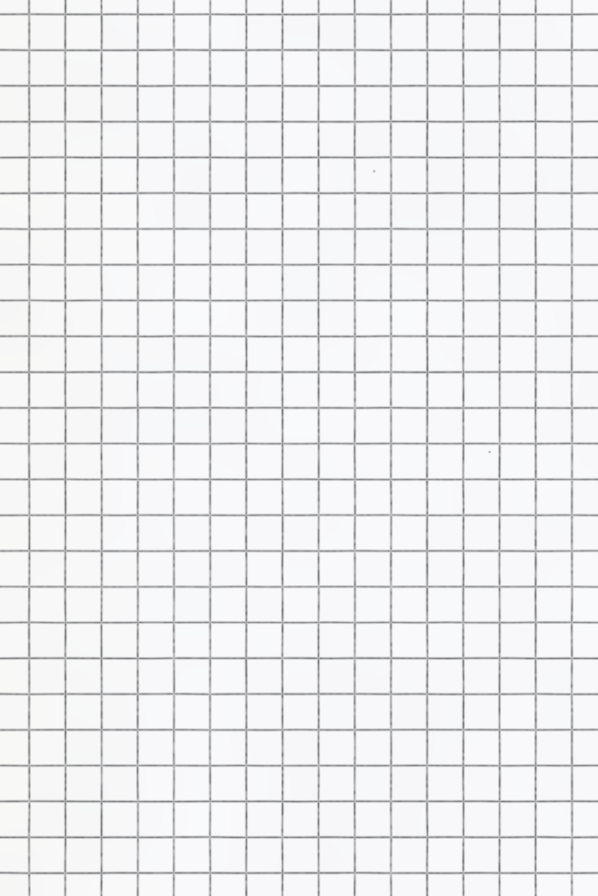
Give the GLSL for this pattern, as a Shadertoy shader.

```glsl
// Off-white graph paper with a fine, slightly worn grey square grid.

// Lengths are fractions of the canvas height.
const vec2  PITCH        = vec2(0.04038, 0.03993);
const vec2  FIRST_LINE   = vec2(0.0326, 0.0257);
const float HALF_WIDTH   = 0.00088;
const float EDGE_SOFT    = 0.0017;
const float WOBBLE       = 0.00022;
const float GRAIN_FREQ   = 260.0;
const float GRAIN_UPRIGHT = 0.55;  // ink loss on vertical lines
const float GRAIN_LEVEL  = 0.22;   // ink loss on horizontal lines
const float CROSS_RADIUS = 0.0026;
const float CROSS_FADE   = 0.25;
const float SPECK_CHANCE = 0.006;
const vec3  PAPER = vec3(0.973, 0.974, 0.982);
const vec3  WARM  = vec3(0.970, 0.970, 0.968);
const vec3  INK   = vec3(0.475, 0.478, 0.485);

// Integer hash giving 0..1.
float hash(vec2 p) {
    uvec2 q = uvec2(ivec2(floor(p)));
    uint h = q.x * 1664525u + q.y * 1013904223u + 374761393u;
    h = (h ^ (h >> 15)) * 2246822519u;
    h = (h ^ (h >> 13)) * 3266489917u;
    return float((h ^ (h >> 16)) >> 8) / 16777216.0;
}

float noise(vec2 p) {
    vec2 i = floor(p), f = fract(p);
    f = f * f * (3.0 - 2.0 * f);
    return mix(mix(hash(i), hash(i + vec2(1, 0)), f.x),
               mix(hash(i + vec2(0, 1)), hash(i + vec2(1, 1)), f.x), f.y);
}

// Ink of one ruled line: offset across it, position along it, line number.
float ruledLine(float across, float along, float id, float grain, float soft) {
    float drift = noise(vec2(along * 30.0, id * 7.0)) - 0.5;
    float d = abs(across + 2.0 * WOBBLE * drift);
    float body = 1.0 - smoothstep(HALF_WIDTH - soft, HALF_WIDTH + soft, d);
    float wear = noise(vec2(along * GRAIN_FREQ, id * 13.0 + 5.0));
    float strength = mix(0.92, 1.08, hash(vec2(id, 91.0)));
    return body * strength * (1.0 + grain * (0.45 - wear));
}

void mainImage(out vec4 fragColor, in vec2 fragCoord) {
    vec2 p = fragCoord / iResolution.y;
    float pixel = 1.0 / iResolution.y;
    float soft = max(EDGE_SOFT, 0.85 * pixel);

    // Nearest line in each direction.
    vec2 grid = (p - FIRST_LINE) / PITCH;
    vec2 id = floor(grid + 0.5);
    vec2 offset = (grid - id) * PITCH;

    // Paper: warm left margin, faint clouds and tone changes per square.
    vec3 color = mix(WARM, PAPER, smoothstep(0.0, 0.22, p.x));
    color += 0.008 * (noise(p * 9.0) - 0.5);
    color += 0.005 * (hash(floor(grid) + 40.0) - 0.5);

    // Rough vertical lines, smoother horizontal ones, pale crossings.
    float upright = ruledLine(offset.x, p.y, id.x, GRAIN_UPRIGHT, soft);
    float level = ruledLine(offset.y, p.x, id.y + 200.0, GRAIN_LEVEL, soft);
    float crossing = 1.0 - smoothstep(0.0, CROSS_RADIUS, length(offset));
    float ink = max(upright, level) * (1.0 - CROSS_FADE * crossing);

    // Rare dust specks inside the squares.
    vec2 cell = floor(grid);
    vec2 spot = vec2(hash(cell + 300.0), hash(cell + 500.0)) * 0.6 + 0.2;
    float dist = length((fract(grid) - spot) * PITCH);
    float speck = 1.0 - smoothstep(0.0, 0.0007 + soft, dist);
    ink = max(ink, 0.6 * speck * step(hash(cell + 700.0), SPECK_CHANCE));

    fragColor = vec4(mix(color, INK, clamp(ink, 0.0, 1.0)), 1.0);
}
```
